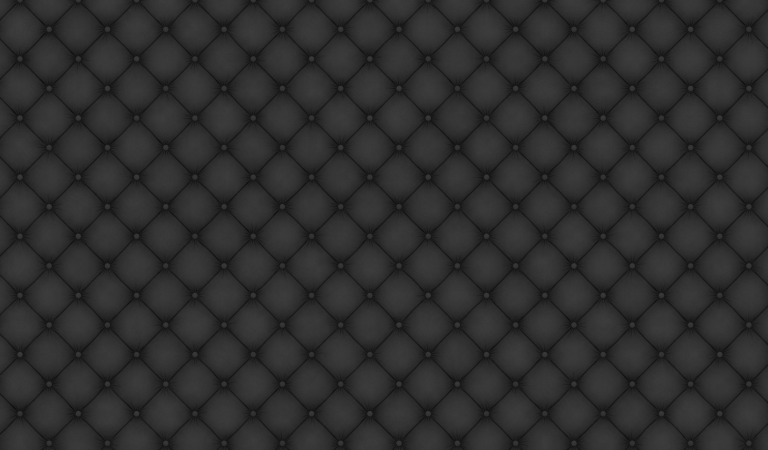
This texture is drawn by a Shadertoy shader. Its source:

```glsl
// Dark charcoal leather upholstery, tufted in diamonds with buttons and creases

float hash(vec2 p) {
    return fract(sin(dot(p, vec2(127.1, 311.7))) * 43758.5453);
}

float noise(vec2 p) {
    vec2 cell = floor(p), f = fract(p);
    f = f * f * (3.0 - 2.0 * f);
    return mix(mix(hash(cell), hash(cell + vec2(1, 0)), f.x),
               mix(hash(cell + vec2(0, 1)), hash(cell + vec2(1, 1)), f.x), f.y);
}

// Dark folds of random length that fan out around a button
float creases(vec2 d, vec2 id) {
    float r = length(d);
    float turn = atan(d.y, d.x) / 6.2831853 * 17.0;
    float spoke = floor(turn);
    float reach = mix(0.1, 0.3, hash(id * 7.3 + spoke));
    float offset = abs(fract(turn) - 0.35 - 0.3 * hash(id + spoke * 3.7));
    float fold = 1.0 - smoothstep(0.05, 0.35, offset);
    return fold * smoothstep(0.03, 0.08, r) * (1.0 - smoothstep(0.06, reach, r));
}

void mainImage(out vec4 fragColor, in vec2 fragCoord) {
    vec2 uv = fragCoord / iResolution.xy;
    vec2 p = uv * vec2(13.17, 7.61) - vec2(0.343, 0.613);
    float px = 7.61 / iResolution.y;

    // Diagonal grid: seams on the whole numbers, buttons where they cross
    vec2 q = vec2(p.x + p.y, p.x - p.y);
    vec2 id = round(q);
    vec2 toSeam = q - id;
    vec2 d = 0.5 * vec2(toSeam.x + toSeam.y, toSeam.x - toSeam.y);
    float r = length(d);

    // Padded cushion, lighter in the middle, with soft mottling and fine grain
    vec2 f = 2.0 * fract(q) - 1.0;
    float pillow = (1.0 - f.x * f.x) * (1.0 - f.y * f.y);
    float shade = mix(0.142, 0.225, pow(pillow, 0.6));
    shade += 0.01 * (hash(floor(q) + 4.0) - 0.5);
    shade += 0.016 * (noise(p * 7.0) - 0.5);
    shade += 0.012 * (noise(p * 36.0) - 0.5);

    // Dimple pulled in around each button, deepest just above it
    vec2 dimple = (d - vec2(0.0, 0.025)) / vec2(0.2, 0.17);
    shade -= 0.044 * exp(-dot(dimple, dimple));
    shade -= 0.034 * creases(d, id);

    // Thin stitched seams, slightly wavy, with a faint lit lip below
    vec2 s = (toSeam + 0.03 * (noise(p * 4.0 + 9.0) - 0.5)) * 0.707;
    float seam = min(abs(s.x), abs(s.y));
    float lip = min(abs(s.x + 0.03), abs(s.y - 0.03));
    float away = smoothstep(0.06, 0.18, r);
    shade += 0.006 * away * (1.0 - smoothstep(0.0, 0.025 + px, lip));
    shade -= 0.05 * away * (1.0 - smoothstep(0.0, 0.008 + 0.7 * px, seam));

    // Button: soft dark rim, then a small domed cap lit from above
    float rim = 1.0 - smoothstep(0.05, 0.075 + px, r);
    float cap = 1.0 - smoothstep(0.046 - 0.7 * px, 0.046 + 0.7 * px, r);
    shade = mix(shade, 0.085, 0.5 * rim);
    float dome = 0.205 + 0.4 * d.y - 8.0 * r * r + 0.02 * (hash(id) - 0.5);
    shade = mix(shade, dome, cap);

    fragColor = vec4(vec3(clamp(shade, 0.05, 0.3)), 1.0);
}
```
